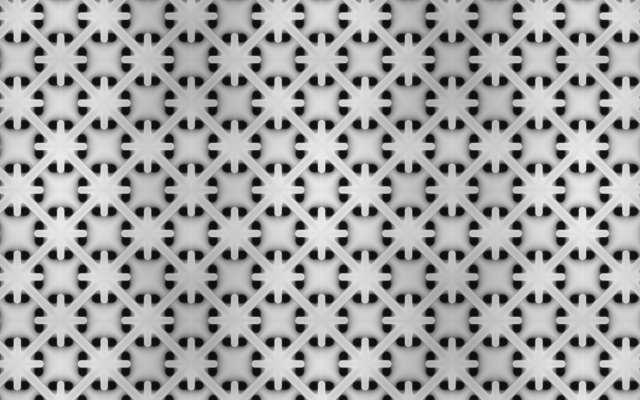
This pattern is drawn by a Shadertoy shader. Its source:

```glsl
// Pale moulded lattice: raised diagonal straps with rounded lobes over star plates,
// with egg-shaped dark openings beside them. Each square cell is folded into one
// quadrant of distance functions; a slower mirrored fold varies the light.

float smoothUnion(float a, float b, float k) {
    float h = max(k - abs(a - b), 0.0) / k;
    return min(a, b) - 0.25 * k * h * h;
}

float capsule(vec2 p, vec2 a, vec2 b, float radius) {
    vec2 pa = p - a, ba = b - a;
    return length(pa - ba * clamp(dot(pa, ba) / dot(ba, ba), 0.0, 1.0)) - radius;
}

// Reflects the plane back and forth in steps of the given size
vec2 mirrorFold(vec2 p, float size) {
    return abs(mod(p + size, 2.0 * size) - size);
}

// Straight strap along x, swelling into a lobe at the cell edge
float raisedStrap(vec2 w) {
    float lobe = capsule(w, vec2(0.707, 0.0), vec2(0.335, 0.372), 0.088);
    return smoothUnion(w.y - 0.108, lobe, 0.13);
}

// Egg-shaped opening, wider towards the lobe
float opening(vec2 w) {
    vec2 h = vec2(w.x + w.y, w.y - w.x) * 0.707 - vec2(0.302, -0.005);
    return length(h * vec2(0.86, 1.0)) - 0.087 - 0.28 * h.x;
}

// Broad uneven light, mirrored every three cells
float broadLight(vec2 p) {
    vec2 t = mirrorFold(p, 3.0);
    float light = 0.96 + 0.065 * cos(t.x * 1.047) + 0.03 * cos(t.y * 1.047);
    light += 0.025 * sin(2.1 * t.x + 1.3 * sin(1.7 * t.y));
    light += 0.018 * sin(3.4 * t.y - 1.1 * t.x + 0.6);
    vec2 seam = min(t, 3.0 - t);
    return light - 0.025 * exp(-seam.y * 14.0) + 0.025 * exp(-seam.x * 45.0);
}

void mainImage(out vec4 fragColor, in vec2 fragCoord) {
    // One unit is one cell
    vec2 p = (fragCoord - 0.5 * iResolution.xy) / iResolution.y;
    p = (p - vec2(0.004, 0.025)) * 9.2;
    float blur = 9.2 / iResolution.y;

    // Strap runs along x of the rotated, folded cell
    vec2 q = mirrorFold(p, 1.0) - 0.5;
    vec2 w = abs(vec2(q.x - q.y, q.x + q.y)) * 0.7071;
    float strap = raisedStrap(w);
    float hole = opening(w);

    // Recessed plate, shaded towards the openings and under the straps
    float plate = 0.85 - 0.48 * exp(-max(hole, 0.0) * 15.0);
    plate -= 0.13 * exp(-max(strap, 0.0) * 11.0);
    plate = mix(0.065, plate, smoothstep(-blur, blur + 0.012, hole));

    // Raised surface with a bright shoulder and a thin turned edge
    float depth = max(-strap, 0.0);
    float raised = 0.76 + 0.13 * exp(-depth * 22.0) - 0.24 * exp(-depth * 110.0);
    raised += 0.07 * smoothstep(0.25, 0.65, w.x);

    float shade = mix(raised, plate, smoothstep(-blur, blur, strap));
    shade *= broadLight(p);
    fragColor = vec4(vec3(clamp(shade, 0.05, 0.91)), 1.0);
}
```
